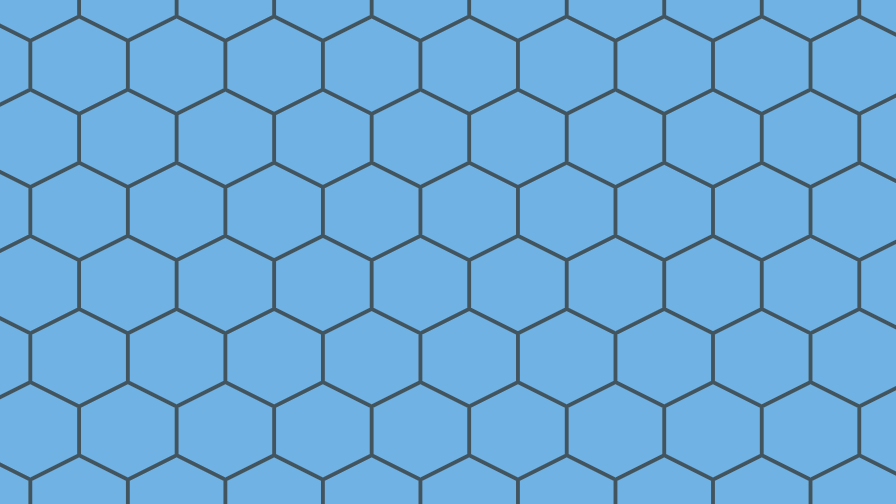
A WebGL 1 fragment shader for this pattern:

```glsl
precision highp float;
// Flat blue hexagon tiling with thin slate outlines.

uniform vec2 u_resolution;

#define CELL_SIZE 0.1935               // hexagon width and height, in canvas heights
#define ORIGIN vec2(0.811, 0.0)        // centre of one hexagon, in cells
#define LINE_WIDTH 0.0395              // outline width, in cells
#define FILL_COLOR vec3(0.44, 0.70, 0.89)
#define LINE_COLOR vec3(0.26, 0.33, 0.37)

// Rows sit three quarters of a cell apart, so the pattern repeats every two rows.
const vec2 PERIOD = vec2(1.0, 1.5);

// Offset from the nearest point of a rectangular lattice.
vec2 latticeOffset(vec2 p) {
  return mod(p + 0.5 * PERIOD, PERIOD) - 0.5 * PERIOD;
}

// Distance to the sides of a unit-wide, unit-high hexagon, positive inside.
float hexInside(vec2 p) {
  p = abs(p);
  float upright = 0.5 - p.x;
  float slanted = (0.5 - p.y - 0.5 * p.x) / length(vec2(1.0, 0.5));
  return min(upright, slanted);
}

// Even and odd rows form two lattices; the containing hexagon wins.
float edgeDistance(vec2 p) {
  float evenRows = hexInside(latticeOffset(p));
  float oddRows = hexInside(latticeOffset(p - 0.5 * PERIOD));
  return max(evenRows, oddRows);
}

void main() {
  float pixel = 1.0 / (u_resolution.y * CELL_SIZE);
  vec2 p = gl_FragCoord.xy * pixel - ORIGIN;

  // Outline coverage, smoothed over one pixel.
  float line = clamp((0.5 * LINE_WIDTH - edgeDistance(p)) / pixel + 0.5, 0.0, 1.0);

  gl_FragColor = vec4(mix(FILL_COLOR, LINE_COLOR, line), 1.0);
}
```
